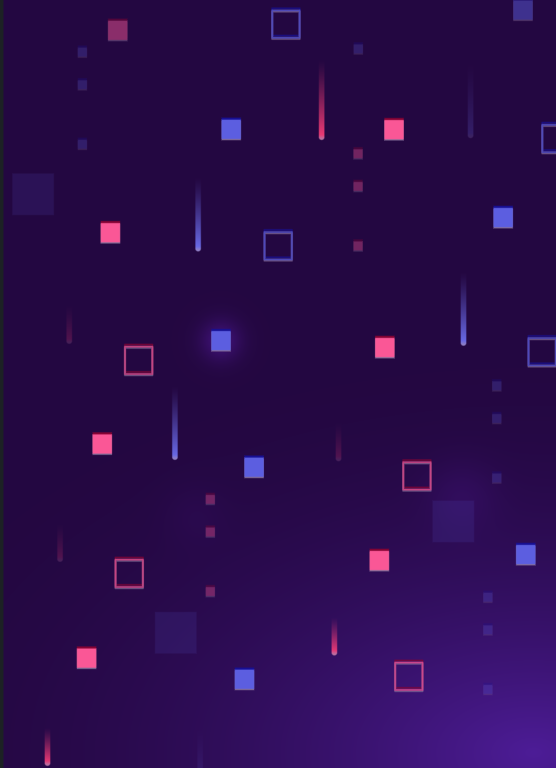
This background is drawn by a Shadertoy shader. Its source:

```glsl
// Neon tiles, hollow frames and falling light streaks over a dark violet glow.

const vec3 NIGHT = vec3(0.139, 0.028, 0.255);
const vec3 VIOLET = vec3(0.30, 0.11, 0.59);
const vec3 PINK = vec3(0.98, 0.34, 0.59);
const vec3 BLUE = vec3(0.36, 0.37, 0.88);
const vec3 DARK_RED = vec3(0.52, 0.01, 0.20);
const vec3 DARK_BLUE = vec3(0.09, 0.06, 0.58);
const vec3 ASH = vec3(0.52, 0.43, 0.60);
const vec3 EDGE_GRAY = vec3(0.11, 0.13, 0.14);

vec2 hash2(float n) {
    return fract(sin(vec2(n * 127.1, n * 311.7) + 1.3) * 4375.85);
}

// Low-discrepancy position with a little jitter, in canvas units
vec2 scatter(float i, vec2 canvas) {
    vec2 spread = fract(vec2(0.31, 0.17) + i * vec2(0.75488, 0.56984));
    return (spread + 0.03 * (hash2(i) - 0.5)) * canvas;
}

float cover(float dist, float soft) {
    return smoothstep(soft, -soft, dist);
}

float boxDist(vec2 p, float halfSize) {
    vec2 d = abs(p) - halfSize;
    return length(max(d, 0.0)) + min(max(d.x, d.y), 0.0);
}

// Solid box when line is zero, otherwise a frame of that half width
float tileDist(vec2 p, float halfSize, float line) {
    float d = boxDist(p, halfSize);
    return line > 0.0 ? abs(d) - line : d;
}

// Tile with a dark fringe above and an ashen rim below
vec3 paintTile(vec3 base, vec2 p, float halfSize, float line,
               vec3 tint, vec3 fringe, float alpha, float soft) {
    float top = tileDist(p - vec2(0.0, 0.0027), halfSize, line);
    float rim = tileDist(p + vec2(0.0, 0.0016), halfSize, line);
    float body = tileDist(p, halfSize, line);
    vec3 c = mix(base, fringe, cover(top, soft));
    c = mix(c, ASH, cover(rim, soft));
    c = mix(c, tint, cover(body, soft));
    return mix(base, c, alpha);
}

// Vertical streak, brightest at its lower head
vec3 paintStreak(vec3 base, vec2 p, float len, vec3 tint, float alpha, float soft) {
    float along = clamp(p.y / len, 0.0, 1.0);
    float d = length(p - vec2(0.0, along * len)) - 0.0036;
    vec3 c = mix(tint, ASH + 0.12, 0.7 * smoothstep(0.004, -0.003, p.y));
    return mix(base, c, alpha * pow(1.0 - along, 1.2) * cover(d, soft));
}

float halo(vec2 p, float radius) {
    return exp(-dot(p, p) / (radius * radius));
}

vec3 backdrop(vec2 p, vec2 canvas) {
    vec2 q = (p - vec2(canvas.x * 0.96, 0.02)) / vec2(0.88, 0.52);
    float glow = max(1.0 - length(q), 0.0);
    vec3 c = mix(NIGHT, VIOLET, glow * glow);
    c += 0.11 * VIOLET * halo(p - vec2(canvas.x * 0.83, 0.355), 0.045);
    return c + 0.05 * VIOLET * halo(p - vec2(canvas.x * 0.35, 0.33), 0.04);
}

void mainImage(out vec4 fragColor, in vec2 fragCoord) {
    vec2 canvas = vec2(iResolution.x / iResolution.y, 1.0);
    vec2 p = fragCoord / iResolution.y;
    float soft = max(0.0012, 0.6 / iResolution.y);
    vec3 col = backdrop(p, canvas);

    // Large faint panels
    for (float i = 0.0; i < 3.0; i++) {
        float d = boxDist(p - scatter(i, canvas), 0.027);
        col = mix(col, BLUE, 0.13 * cover(d, soft));
    }

    // Streaks: bright and faint, long blue and mostly short pink
    for (float i = 3.0; i < 14.0; i++) {
        float pink = mod(i, 2.0);
        float len = mix(0.092, i < 4.0 ? 0.10 : 0.046, pink);
        float alpha = i < 9.0 ? 0.95 : 0.22;
        vec3 tint = mix(BLUE + 0.07, PINK - vec3(0.0, 0.1, 0.12), pink);
        vec2 head = scatter(i, canvas) - vec2(0.0, 0.5 * len);
        col = paintStreak(col, p - head, len, tint, alpha, soft);
    }

    // Columns of three small dim tiles
    for (float i = 14.0; i < 20.0; i++) {
        float pink = step(mod(i, 5.0), 1.5);
        vec2 q = p - scatter(i, canvas) + vec2(0.0, 0.05);
        for (float k = 0.0; k < 3.0; k++) {
            vec2 cell = q - vec2(0.0, k * (0.095 - 0.0175 * k));
            col = paintTile(col, cell, 0.0058, 0.0, mix(BLUE, PINK, pink),
                            mix(DARK_BLUE, DARK_RED, pink), mix(0.26, 0.36, pink), soft);
        }
    }

    // Solid tiles, dimmer near the top, and hollow frames
    for (float i = 20.0; i < 42.0; i++) {
        float pink = mod(i, 2.0);
        bool hollow = i >= 34.0;
        vec2 center = scatter(i, canvas);
        vec2 q = p - center;
        float alpha = hollow ? 0.76 : mix(1.0, 0.48, step(0.87, center.y));
        if (i == 20.0) col += 0.35 * VIOLET * halo(q, 0.026);
        col = paintTile(col, q, hollow ? 0.0178 : 0.0125, hollow ? 0.0011 : 0.0,
                        mix(BLUE, PINK, pink), mix(DARK_BLUE, DARK_RED, pink), alpha, soft);
    }

    // Thin gray strip on the left border
    col = mix(col, EDGE_GRAY, cover(p.x - 0.0045, soft));
    fragColor = vec4(col, 1.0);
}
```
